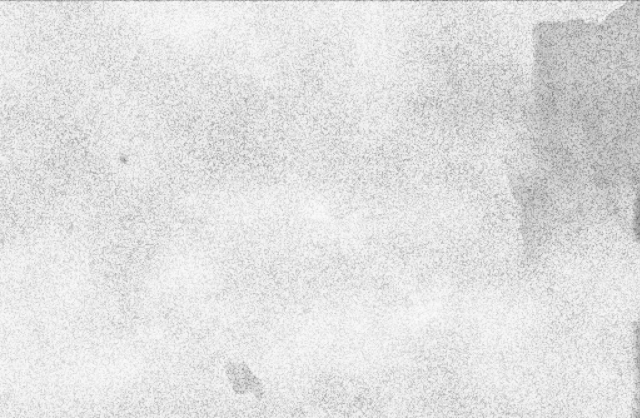
Reproduce this texture procedurally as a WebGL 1 fragment shader.

```glsl
precision highp float;
// Pale, finely grained paper with soft grey clouds and a torn-edged stain in the upper right.

uniform vec2 u_resolution;

#define PAPER vec3(1.0)       // colour of bare paper
#define INK vec3(0.0)         // colour of the grain
#define BASE_TONE 0.108       // mean darkness of the paper
#define CLOUD_TONE 0.13       // strength of the mottling
#define STAIN_TONE 0.15       // extra darkness of the large stain
#define GRAIN_SCALE 334.0     // grains per canvas height
#define GRAIN_CONTRAST 0.64   // grain strength relative to the tone
#define GRAIN_LIMIT 0.15      // tone beyond which grain stops growing
#define EDGE_ROUGHNESS 0.035  // raggedness of stain borders

float hash(vec2 cell) {
  vec3 q = fract(cell.xyx * vec3(0.1031, 0.1030, 0.0973));
  q += dot(q, q.yzx + 33.33);
  return fract((q.x + q.y) * q.z);
}

float noise(vec2 p) {
  vec2 cell = floor(p);
  vec2 f = fract(p);
  f = f * f * (3.0 - 2.0 * f);
  float low = mix(hash(cell), hash(cell + vec2(1.0, 0.0)), f.x);
  float high = mix(hash(cell + vec2(0.0, 1.0)), hash(cell + 1.0), f.x);
  return mix(low, high, f.y);
}

const mat2 TURN = mat2(0.8, 0.6, -0.6, 0.8);

float fbm(vec2 p) {
  float sum = 0.0;
  float weight = 0.5;
  for (int i = 0; i < 5; i++) {
    sum += weight * noise(p);
    p = TURN * p * 2.03 + 17.3;
    weight *= 0.5;
  }
  return sum / 0.96875;
}

// Soft round patch, 1 at its centre
float blot(vec2 p, vec2 centre, vec2 radius) {
  vec2 d = (p - centre) / radius;
  return exp(-dot(d, d));
}

// Soft streak along a segment
float streak(vec2 p, vec2 a, vec2 b, float width) {
  vec2 along = b - a;
  float t = clamp(dot(p - a, along) / dot(along, along), 0.0, 1.0);
  float d = length(p - a - along * t) / width;
  return exp(-d * d);
}

// Large stain: crisp top and upper left borders, fading downwards
float cornerStain(vec2 p, vec2 ragged) {
  float top = 0.945 + 0.8 * max(p.x - 1.44, 0.0) + 0.6 * ragged.y;
  float left = 1.275 + 0.25 * ragged.x;
  float softness = mix(0.05, 0.006, smoothstep(0.7, 0.88, p.y));
  float mask = smoothstep(-0.004, 0.004, top - p.y);
  mask *= smoothstep(-softness, softness, p.x - left);
  float foot = 0.58 - 0.1 * smoothstep(1.38, 1.53, p.x) + 2.5 * ragged.x;
  return mask * smoothstep(foot - 0.15, foot + 0.2, p.y);
}

// Tongue below it: crisp curved left border, fading to the right
float stainTongue(vec2 p, vec2 ragged) {
  float border = 1.25 - 2.2 * pow(max(p.y - 0.46, 0.0), 2.0) + 0.5 * ragged.x;
  float d = p.x - border;
  float span = smoothstep(0.3, 0.42, p.y) * (1.0 - smoothstep(0.52, 0.66, p.y));
  return smoothstep(-0.008, 0.008, d) * exp(-max(d, 0.0) * 9.0) * span;
}

// Small crisp patch leaning to the right as it descends
float smallStain(vec2 p, vec2 ragged) {
  vec2 d = p - vec2(0.595, 0.083) + 0.8 * ragged;
  d.x += 0.5 * d.y;
  return 1.0 - smoothstep(0.85, 1.1, length(d / vec2(0.032, 0.055)));
}

float paperTone(vec2 p, float width) {
  vec2 ragged = EDGE_ROUGHNESS * (vec2(fbm(p * 22.0), fbm(p * 22.0 + 51.7)) - 0.5) * 2.0;
  vec2 warped = p + 2.0 * ragged;
  float tone = BASE_TONE + CLOUD_TONE * (fbm(p * vec2(6.5, 8.0) + 7.1) - 0.5);

  // Cloudy shading
  tone += 0.09 * blot(warped, vec2(1.17, 0.77), vec2(0.13, 0.11));
  tone += 0.07 * blot(warped, vec2(1.33, 0.58), vec2(0.17, 0.12));
  tone += 0.04 * blot(warped, vec2(0.14, 0.58), vec2(0.20, 0.11));
  tone += 0.025 * blot(warped, vec2(0.72, 0.63), vec2(0.25, 0.07));
  tone += 0.08 * blot(warped, vec2(0.78, 0.04), vec2(0.09, 0.05));
  tone -= 0.03 * blot(warped, vec2(0.54, 0.33), vec2(0.20, 0.13));
  tone -= 0.04 * streak(warped, vec2(0.80, 0.47), vec2(1.03, 0.28), 0.045);
  tone -= 0.03 * streak(warped, vec2(0.32, 0.97), vec2(0.80, 0.86), 0.06);

  // Stains
  tone = max(tone, 0.045);
  tone += STAIN_TONE * cornerStain(p, ragged);
  tone += 0.11 * stainTongue(p, ragged);
  tone += 0.12 * smallStain(p, ragged);
  tone += 0.25 * blot(p + 0.3 * ragged, vec2(0.294, 0.622), vec2(0.008, 0.011));

  // Worn rims
  float rightRim = 1.0 - smoothstep(0.0, 0.025, width - p.x + 0.5 * ragged.x);
  tone += 0.2 * rightRim * (1.0 - smoothstep(0.2, 0.26, p.y));
  tone += 0.2 * rightRim * smoothstep(0.41, 0.43, p.y) * (1.0 - smoothstep(0.5, 0.62, p.y));
  return tone + 0.25 * smoothstep(0.995, 1.0, p.y);
}

void main() {
  vec2 p = gl_FragCoord.xy / u_resolution.y;
  float tone = paperTone(p, u_resolution.x / u_resolution.y);

  // Skewed grain: many faint points, few dark ones
  float fine = noise(p * GRAIN_SCALE - 0.5);
  float coarse = noise(TURN * p * GRAIN_SCALE * 0.69 + 400.0);
  float grain = mix(coarse, fine, 0.6);
  float speckle = GRAIN_CONTRAST * (3.5 * grain * grain - 1.0);
  float darkness = tone + min(tone, GRAIN_LIMIT) * speckle;
  gl_FragColor = vec4(mix(PAPER, INK, clamp(darkness, 0.0, 1.0)), 1.0);
}
```
